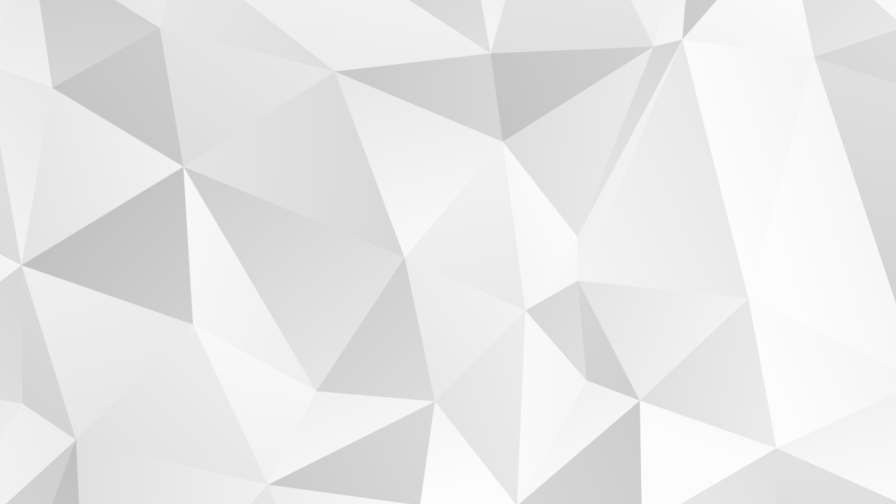
Write a Shadertoy shader that draws this background.

```glsl
const vec2 CELL_SIZE = vec2(0.262, 0.29);    // facet size in canvas heights
const float JITTER = 0.78;                   // share of a cell a corner may wander
const float MESH_ANGLE = 0.42;
const vec2 SHADE_STEP = vec2(0.7549, 0.5698);

vec2 hash22(vec2 p) {
    vec3 q = fract(vec3(p.xyx) * vec3(0.1031, 0.1030, 0.0973));
    q += dot(q, q.yzx + 33.33);
    return fract((q.xx + q.yz) * q.zy);
}

float cross2(vec2 a, vec2 b) {
    return a.x * b.y - a.y * b.x;
}

vec2 rotate(vec2 p, float angle) {
    float c = cos(angle), s = sin(angle);
    return vec2(c * p.x - s * p.y, s * p.x + c * p.y);
}

// Jittered grid corner; the waves make some regions coarser than others
vec2 meshCorner(vec2 id) {
    vec2 wave = 0.28 * sin(id * 1.25 + 0.5 * id.yx + vec2(0.6, 2.1));
    return CELL_SIZE * (id + wave + JITTER * (hash22(id + 47.0) - 0.5));
}

// Signed distance to the line a-b, positive on its left
float edgeDistance(vec2 p, vec2 a, vec2 b) {
    return cross2(b - a, p - a) / length(b - a);
}

float triangleCoverage(vec2 p, vec2 a, vec2 b, vec2 c, float blur) {
    float d = min(edgeDistance(p, a, b),
                  min(edgeDistance(p, b, c), edgeDistance(p, c, a)));
    return smoothstep(-blur, blur, d);
}

// Evenly spread base tone with a soft linear gradient
float facetShade(vec2 p, vec2 center, vec2 id, float part) {
    float level = fract(dot(id, SHADE_STEP) + part * 0.382 + 0.2);
    float tone = 0.97 - 0.178 * pow(level, 1.8);
    float angle = 6.2832 * hash22(id + part * 19.0).x;
    float slope = dot(p - center, vec2(cos(angle), sin(angle)));
    return tone + 0.14 * slope;
}

// Returns weighted shade and weight of one triangle
vec2 facet(vec2 p, vec2 a, vec2 b, vec2 c, vec2 id, float part, float blur) {
    float weight = triangleCoverage(p, a, b, c, blur);
    return weight * vec2(facetShade(p, (a + b + c) / 3.0, id, part), 1.0);
}

// Splits a mesh cell along a diagonal that lies inside it
vec2 cellFacets(vec2 p, vec2 id, float blur) {
    vec2 a = meshCorner(id);
    vec2 b = meshCorner(id + vec2(1.0, 0.0));
    vec2 c = meshCorner(id + vec2(1.0, 1.0));
    vec2 d = meshCorner(id + vec2(0.0, 1.0));

    bool firstFits = min(cross2(b - a, c - a), cross2(c - a, d - a)) > 0.0;
    bool secondFits = min(cross2(c - b, d - b), cross2(d - b, a - b)) > 0.0;
    float bias = mix(0.7, 1.4, hash22(id + 91.0).y);
    bool preferSecond = distance(b, d) < bias * distance(a, c);
    if (!firstFits || (secondFits && preferSecond)) {
        vec2 first = a;
        a = b;
        b = c;
        c = d;
        d = first;
    }
    return facet(p, a, b, c, id, 0.0, blur) + facet(p, a, c, d, id, 1.0, blur);
}

void mainImage(out vec4 fragColor, in vec2 fragCoord) {
    vec2 uv = fragCoord / iResolution.xy;
    vec2 p = rotate(fragCoord / iResolution.y, MESH_ANGLE) + CELL_SIZE * vec2(5.3, 5.4);
    vec2 cell = floor(p / CELL_SIZE);
    float blur = max(0.85 / iResolution.y, 0.002);

    // Blend all facets that touch this point
    vec2 total = vec2(0.0);
    for (int y = -2; y <= 2; y++) {
        for (int x = -2; x <= 2; x++) {
            total += cellFacets(p, cell + vec2(x, y), blur);
        }
    }
    float shade = total.x / max(total.y, 0.0001);

    // Light from the lower right
    shade += 0.055 * (uv.x - 0.5) - 0.03 * (uv.y - 0.5);
    fragColor = vec4(vec3(clamp(shade, 0.0, 0.99)), 1.0);
}
```
